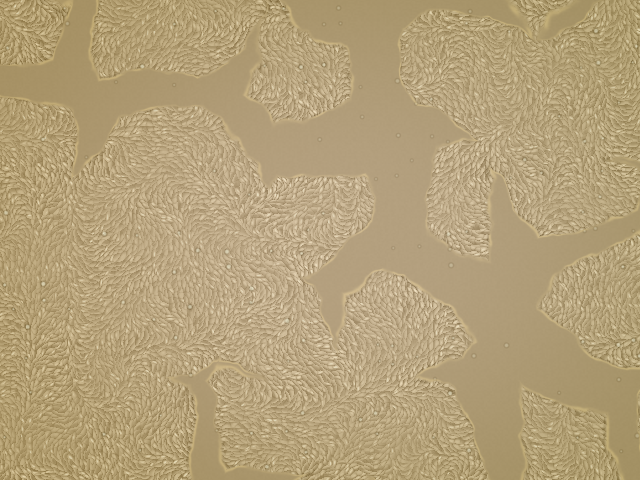
Reproduce this texture procedurally as a Shadertoy shader.

```glsl
const vec3 LIGHT_CENTRE = vec3(0.738, 0.660, 0.530);
const vec3 LIGHT_RIM = vec3(0.672, 0.597, 0.415);
const vec3 GAP_TINT = vec3(0.955, 0.948, 0.935);
const vec3 GLINT = vec3(0.90, 0.90, 0.80);
const vec3 HALO = vec3(0.13, 0.12, 0.07);
const float COLONY_FREQ = 3.6;    // colonies per canvas height
const float GAP_SPREAD = 1.15;    // how strongly channel width varies
const float GAP_LEVEL = 0.47;     // higher closes more channels
const float CELL_FREQ = 92.0;     // cells per canvas height
const float CELL_STRETCH = 1.6;
const float CELL_CONTRAST = 0.115;
const float DEBRIS_FREQ = 26.0;
const float DEBRIS_SHARE = 0.13;

float hash(vec2 p) {
    return fract(sin(dot(p, vec2(127.1, 311.7))) * 43758.5453);
}

vec2 hash2(vec2 p) {
    return vec2(hash(p), hash(p + 57.3));
}

float noise(vec2 p) {
    vec2 i = floor(p), f = fract(p);
    f = f * f * (3.0 - 2.0 * f);
    vec2 e = vec2(1.0, 0.0);
    return mix(mix(hash(i), hash(i + e), f.x),
               mix(hash(i + e.yx), hash(i + e.xx), f.x), f.y);
}

vec2 warp(vec2 p) {
    return vec2(noise(p), noise(p + 31.7)) - 0.5;
}

// Nearest distance, second distance, random id, relief across the grain
vec4 cellular(vec2 p, float turn, float stretch) {
    vec2 base = floor(p);
    vec4 best = vec4(9.0, 9.0, 0.0, 0.0);
    for (int y = -1; y <= 1; y++)
    for (int x = -1; x <= 1; x++) {
        vec2 id = base + vec2(x, y);
        vec2 offset = p - id - 0.1 - 0.8 * hash2(id);
        float rnd = hash(id + 9.1);
        float angle = turn + (rnd - 0.5) * 2.0 * (stretch - 1.0);
        vec2 axis = vec2(cos(angle), sin(angle));
        vec2 local = vec2(dot(offset, axis), dot(offset, vec2(-axis.y, axis.x)));
        float d = length(local * vec2(1.0 / stretch, stretch));
        if (d < best.x) best = vec4(d, best.x, rnd, local.y);
        else best.y = min(best.y, d);
    }
    return best;
}

// Signed distance to the colony border, negative in the bare channels
float colonyEdge(vec2 p) {
    vec2 q = p + 0.055 * warp(p * 7.0) + 0.018 * warp(p * 24.0)
               + 0.006 * warp(p * 75.0);
    vec4 colony = cellular(q * COLONY_FREQ + 4.3, 0.0, 1.0);
    float width = GAP_SPREAD * (noise(q * 3.1 + 12.6) - GAP_LEVEL);
    return (colony.y - colony.x - width) / (2.0 * COLONY_FREQ);
}

// Phase contrast tone of the packed cells, about zero on average
float cellTone(vec2 p, float blur) {
    float turn = 6.2832 * noise(p * 9.0 + 3.0);
    vec4 cell = cellular(p * CELL_FREQ + 0.5 * warp(p * 60.0), turn, CELL_STRETCH);
    float rim = 1.0 - smoothstep(0.0, 0.22 + blur, cell.y - cell.x);
    float core = 1.0 - smoothstep(0.12, 0.42 + blur, cell.x);
    float relief = clamp(cell.w * 2.2, -0.6, 0.6);
    return core * (cell.z * 1.5 - 0.55) + relief * 0.8 - rim * 0.45 + 0.14;
}

// Scattered rounded cells: bright disc in x, dark outline in y
vec2 debris(vec2 p, float px) {
    vec2 q = p * DEBRIS_FREQ, id = floor(q);
    float present = step(hash(id + 4.7), DEBRIS_SHARE);
    float radius = mix(0.0016, 0.0042, pow(hash(id + 8.2), 2.0));
    vec2 centre = 0.25 + 0.5 * hash2(id + 2.9);
    float d = length(fract(q) - centre) / DEBRIS_FREQ - radius;
    float disc = 1.0 - smoothstep(-px, px, d);
    float ring = 1.0 - smoothstep(0.0, 0.0012 + px, abs(d - 0.0012));
    return present * vec2(disc, ring);
}

void mainImage(out vec4 fragColor, in vec2 fragCoord) {
    float px = 1.0 / iResolution.y;
    vec2 p = fragCoord * px;
    vec2 fromCentre = fragCoord / iResolution.xy - vec2(0.54, 0.5);

    // Uneven lamp light, yellower toward the rim
    float falloff = smoothstep(0.1, 0.72, length(fromCentre));
    vec3 light = mix(LIGHT_CENTRE, LIGHT_RIM, falloff);
    light.r -= 0.012 * fromCentre.x;

    float edge = colonyEdge(p);
    float covered = smoothstep(-px, px + 0.002, edge);

    // Cell layer, crisper along the colony borders
    float tone = cellTone(p, px * 20.0);
    float border = exp(-max(edge, 0.0) * 45.0);
    float patches = 0.7 + 0.6 * noise(p * 14.0 + 7.0);
    float amount = CELL_CONTRAST * patches * (1.0 + 0.45 * border);
    vec3 cells = light * 1.005 + tone * amount * vec3(0.95, 1.0, 1.05);
    float sparkle = smoothstep(0.78, 1.15, tone) * noise(p * 30.0);
    cells = mix(cells, GLINT, sparkle * 0.55);

    // Bare channels with a bright fringe and a thin dark line
    vec3 color = mix(light * GAP_TINT, cells, covered);
    float fringe = exp(-pow((edge + 0.0015) / 0.0025, 2.0));
    float line = exp(-pow((edge - 0.0035) / 0.002, 2.0));
    float broken = smoothstep(0.3, 0.75, noise(p * 42.0));
    color += HALO * fringe * (0.25 + 0.6 * broken) - 0.07 * line * broken;

    // Loose rounded cells and fine grain
    vec2 speck = debris(p, px) * mix(0.5, 0.9, covered);
    color -= 0.10 * speck.y;
    color = mix(color, GLINT, speck.x * 0.6);
    color += 0.012 * (noise(p * 300.0) - 0.5);
    fragColor = vec4(color, 1.0);
}
```
